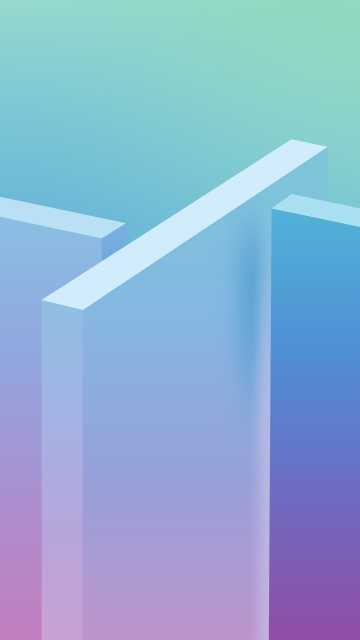
A Shadertoy shader for this background:

```glsl
const vec2 CANVAS = vec2(9.0, 16.0);

// Top faces, clockwise from the left corner
const vec2 MID_L = vec2(1.04, 8.50), MID_T = vec2(7.29, 12.52);
const vec2 MID_R = vec2(8.19, 12.33), MID_B = vec2(2.07, 8.25);
const vec2 LEFT_L = vec2(-1.0, 11.29), LEFT_R = vec2(3.15, 10.42);
const vec2 LEFT_B = vec2(2.54, 10.04), LEFT_E = vec2(-1.0, 10.79);
const vec2 RIGHT_L = vec2(6.79, 10.79), RIGHT_T = vec2(7.29, 11.15);
const vec2 RIGHT_R = vec2(10.0, 10.58), RIGHT_B = vec2(10.0, 10.12);
const vec2 RIGHT_FOOT = vec2(6.72, 0.0);

const vec3 MID_TOP = vec3(0.82, 0.93, 0.99);
const vec3 LEFT_TOP = vec3(0.73, 0.88, 0.96);
const vec3 RIGHT_TOP = vec3(0.67, 0.88, 0.95);
const vec3 SIDE_HIGH = vec3(0.48, 0.69, 0.87), SIDE_LOW = vec3(0.42, 0.63, 0.85);
const vec3 SHADOW = vec3(0.31, 0.61, 0.82);
const vec3 RIM_LIGHT = vec3(0.78, 0.77, 0.91);

// Signed distance to a line, positive on the left of a -> b
float edge(vec2 p, vec2 a, vec2 b) {
    vec2 along = normalize(b - a);
    return dot(p - a, vec2(-along.y, along.x));
}

// Convex quad with corners in clockwise order
float quad(vec2 p, vec2 a, vec2 b, vec2 c, vec2 d) {
    return max(max(edge(p, a, b), edge(p, b, c)),
               max(edge(p, c, d), edge(p, d, a)));
}

float cover(float dist) {
    float pixel = CANVAS.y / iResolution.y;
    return 1.0 - smoothstep(-0.7 * pixel, 0.7 * pixel, dist);
}

// Four evenly spaced colours, t from 0 to 1
vec3 ramp(float t, vec3 a, vec3 b, vec3 c, vec3 d) {
    float s = clamp(t, 0.0, 1.0) * 3.0;
    vec3 col = mix(a, b, min(s, 1.0));
    col = mix(col, c, clamp(s - 1.0, 0.0, 1.0));
    return mix(col, d, clamp(s - 2.0, 0.0, 1.0));
}

vec3 backdrop(vec2 p) {
    float t = (16.0 - p.y) / 6.0;
    vec3 cool = ramp(t, vec3(0.59, 0.85, 0.81), vec3(0.51, 0.80, 0.83),
                     vec3(0.45, 0.75, 0.84), vec3(0.40, 0.70, 0.85));
    vec3 green = ramp(t, vec3(0.57, 0.85, 0.75), vec3(0.56, 0.84, 0.78),
                      vec3(0.52, 0.81, 0.81), vec3(0.46, 0.77, 0.84));
    return mix(cool, green, smoothstep(0.0, 9.0, p.x));
}

// Wide face of the middle panel, with soft shadow and lit rim
vec3 wideFace(vec2 p) {
    vec3 col = ramp((12.3 - p.y) / 12.3, vec3(0.49, 0.78, 0.85),
                    vec3(0.52, 0.72, 0.885), vec3(0.59, 0.63, 0.85),
                    vec3(0.74, 0.58, 0.80));
    float offset = p.x - 6.33;
    float spread = offset < 0.0 ? 0.48 : 0.26;
    float shade = exp(-offset * offset / (spread * spread));
    shade *= smoothstep(4.5, 8.5, p.y) * (1.0 - smoothstep(9.0, 11.3, p.y));
    col = mix(col, SHADOW, 0.65 * shade);
    float rim = smoothstep(6.2, 6.7, p.x) * (1.0 - smoothstep(5.5, 10.5, p.y));
    return mix(col, RIM_LIGHT, 0.6 * rim);
}

void mainImage(out vec4 fragColor, in vec2 fragCoord) {
    vec2 p = fragCoord / iResolution.xy * CANVAS;
    vec3 col = backdrop(p);

    // Left panel: side, front, top
    float side = max(edge(p, LEFT_B, LEFT_R), p.x - LEFT_R.x);
    vec3 sideCol = mix(SIDE_LOW, SIDE_HIGH, smoothstep(8.8, 10.4, p.y));
    col = mix(col, sideCol, cover(max(side, LEFT_B.x - p.x)));
    float front = max(edge(p, LEFT_E, LEFT_B), p.x - LEFT_B.x);
    vec3 frontCol = ramp((10.6 - p.y) / 10.6, vec3(0.54, 0.75, 0.89),
                         vec3(0.57, 0.65, 0.87), vec3(0.67, 0.56, 0.81),
                         vec3(0.76, 0.49, 0.75));
    col = mix(col, frontCol, cover(front));
    col = mix(col, LEFT_TOP, cover(quad(p, LEFT_L, LEFT_R, LEFT_B, LEFT_E)));

    // Middle panel: wide face, narrow end, top
    float wide = max(edge(p, MID_B, MID_R), max(MID_B.x - p.x, p.x - MID_R.x));
    col = mix(col, wideFace(p), cover(wide));
    float end = max(edge(p, MID_L, MID_B), max(MID_L.x - p.x, p.x - MID_B.x));
    vec3 endCol = ramp((8.5 - p.y) / 8.5, vec3(0.56, 0.75, 0.89),
                       vec3(0.64, 0.70, 0.89), vec3(0.71, 0.65, 0.86),
                       vec3(0.79, 0.63, 0.83));
    col = mix(col, endCol, cover(end));
    col = mix(col, MID_TOP, cover(quad(p, MID_L, MID_T, MID_R, MID_B)));

    // Right panel: front, top
    float face = max(edge(p, RIGHT_L, RIGHT_B), edge(p, RIGHT_FOOT, RIGHT_L));
    vec3 faceCol = ramp((10.8 - p.y) / 10.8, vec3(0.32, 0.70, 0.85),
                        vec3(0.31, 0.56, 0.83), vec3(0.43, 0.42, 0.76),
                        vec3(0.57, 0.30, 0.65));
    col = mix(col, faceCol, cover(face));
    col = mix(col, RIGHT_TOP, cover(quad(p, RIGHT_L, RIGHT_T, RIGHT_R, RIGHT_B)));

    fragColor = vec4(col, 1.0);
}
```
